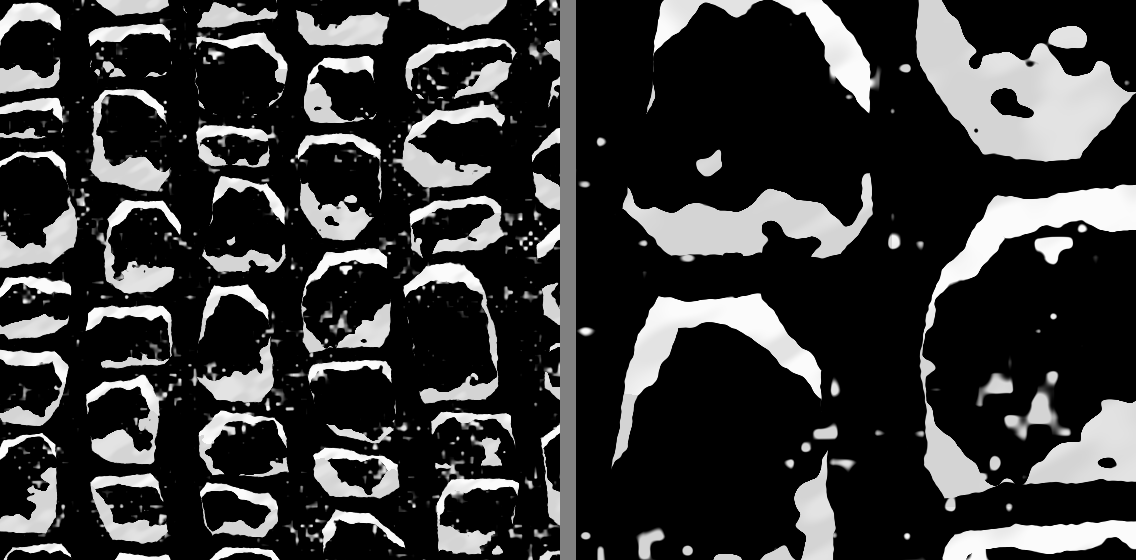
Left: the whole. Right: its middle third, enlarged.
Write a WebGL 1 fragment shader that draws this texture map.

```glsl
precision highp float;
uniform vec2 u_resolution;

const float COLUMNS = 5.0;
const float ROWS = 6.0;
const float EIGHTH_TURN = 0.7853982;
const float SHADE_GREY = 0.83;
const float MID_GREY = 0.89;
const float HIGHLIGHT = 0.985;

float hash(vec2 p) {
  return fract(sin(dot(p, vec2(127.1, 311.7))) * 43758.5453);
}

float noise(vec2 p) {
  vec2 i = floor(p);
  vec2 f = fract(p);
  f = f * f * (3.0 - 2.0 * f);
  float low = mix(hash(i), hash(i + vec2(1.0, 0.0)), f.x);
  float high = mix(hash(i + vec2(0.0, 1.0)), hash(i + vec2(1.0, 1.0)), f.x);
  return mix(low, high, f.y);
}

float fbm(vec2 p) {
  float sum = 0.0;
  float amplitude = 0.55;
  for (int i = 0; i < 3; i++) {
    sum += amplitude * noise(p);
    p = p * 2.1 + 7.3;
    amplitude *= 0.5;
  }
  return sum;
}

// Jittered height of the joint below a stone, in rows
float joint(float row, float column) {
  return row + 0.6 * (hash(vec2(row, column + 17.0)) - 0.5);
}

// Width of the painted edge on a facet, by the way it faces
float edgeWidth(float facing, float halfHeight, float random, float rough) {
  if (facing > 0.3) return 0.011 + 0.013 * random + 0.03 * rough;
  if (facing < -0.3) return halfHeight * (0.12 + 0.5 * random) + 0.11 * rough;
  return 0.014 * random - 0.006 + 0.03 * rough;
}

// Painted edges of one faceted stone: x = signed coverage, y = facing of the facet
vec2 stoneEdges(vec2 p, vec2 halfSize, vec2 id, float rough) {
  float outside = -1.0;
  float paint = -1.0;
  float facing = 0.0;
  for (int i = 0; i < 8; i++) {
    float k = float(i);
    float random = hash(id + k * 3.7);
    float diagonal = mod(k, 2.0);
    float angle = k * EIGHTH_TURN + (random - 0.5) * mix(0.22, 0.5, diagonal);
    vec2 normal = vec2(cos(angle), sin(angle));
    float oval = length(normal * halfSize);
    float corner = dot(abs(normal), halfSize);
    float reach = mix(oval, corner, diagonal * 0.85 * hash(id + k + 31.0));
    float d = dot(p, normal) - reach;
    float width = edgeWidth(normal.y, halfSize.y, hash(id - k * 5.3), rough);
    outside = max(outside, d);
    if (width + d > paint) {
      paint = width + d;
      facing = normal.y;
    }
  }
  return vec2(min(paint, -outside), facing);
}

// Flat brush strokes running along a slanted direction
float brush(vec2 uv) {
  vec2 slanted = vec2(uv.x + 0.6 * uv.y, uv.y - 0.6 * uv.x);
  return 0.65 * noise(slanted * vec2(30.0, 65.0)) + 0.35 * noise(slanted * 17.0);
}

void main() {
  vec2 uv = gl_FragCoord.xy / u_resolution.y;
  float pixel = 1.0 / u_resolution.y;

  // Bent columns of stones with uneven heights
  float x = (uv.x + 0.06 * (noise(uv * 3.0) - 0.5)) * COLUMNS + 0.35;
  float column = floor(x);
  float y = uv.y * ROWS + 5.0 * hash(vec2(column, 4.0));
  float row = floor(y);
  if (y < joint(row, column)) row -= 1.0;
  else if (y > joint(row + 1.0, column)) row += 1.0;
  float bottom = joint(row, column);
  float top = joint(row + 1.0, column);
  vec2 id = vec2(column, row);

  // Stone placed in its cell
  float inset = 0.018 + 0.02 * hash(id + 9.0);
  float shift = (hash(id + 23.0) - 0.5) * (inset - 0.014) * 2.0;
  vec2 halfSize = vec2(0.5 / COLUMNS - inset, 0.5 * (top - bottom) / ROWS - 0.012);
  vec2 p = vec2((x - column - 0.5) / COLUMNS - shift, (y - 0.5 * (top + bottom)) / ROWS);

  // Bent and ragged outline
  p += 0.018 * (vec2(noise(uv * 15.0), noise(uv * 15.0 + 40.0)) - 0.5);
  p += 0.007 * (vec2(fbm(uv * 75.0), fbm(uv * 75.0 + 60.0)) - 0.5);
  vec2 edges = stoneEdges(p, halfSize, id, fbm(uv * 24.0) - 0.5);

  // Loose crumbs inside and between the edges
  float crumbs = 0.01 * (0.6 * noise(uv * 115.0) + 0.5 * noise(uv * 21.0) - 0.89);
  float coverage = smoothstep(-0.6 * pixel, 0.6 * pixel, max(edges.x, crumbs));

  // Bright tops, greyer sides and bottoms
  float stroke = brush(uv);
  float topTone = mix(MID_GREY, HIGHLIGHT, smoothstep(0.25, 0.6, stroke));
  float lowTone = mix(SHADE_GREY, MID_GREY, smoothstep(0.45, 0.8, stroke));
  float tone = edges.y > 0.3 ? topTone : lowTone;
  gl_FragColor = vec4(vec3(tone * coverage), 1.0);
}
```
